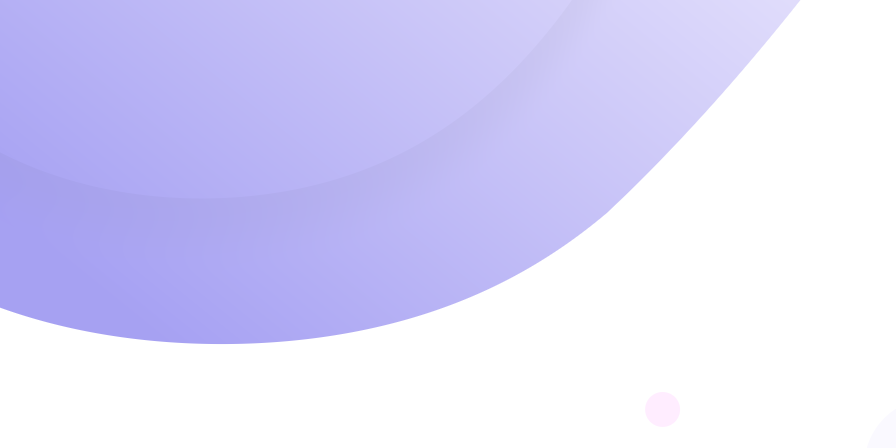
Reproduce this background procedurally as a Shadertoy shader.

```glsl
// Antialiased coverage of the region where d is positive
float cover(float d) {
    return clamp(d / max(length(vec2(dFdx(d), dFdy(d))), 1e-5) + 0.5, 0.0, 1.0);
}

float disc(vec2 p, vec2 center, float radius) {
    return cover(radius - length(p - center));
}

// Height of the large wave: a rounded bowl, then a steeper flank
float outerEdge(float x) {
    float d = x - 0.495;
    float d2 = d * d;
    float bowl = 0.232 + 0.30 * d2 + 0.13 * d2 * d2;
    float e = x - 1.354;
    float flank = 0.524 + 0.94 * e + 0.37 * e * e;
    return e < 0.0 ? bowl : flank;
}

// Height of the smaller overlapping wave
float innerEdge(float x) {
    float d = x - 0.45;
    float d2 = d * d;
    return 0.557 + 0.45 * d2 + 0.29 * d2 * d2;
}

void mainImage(out vec4 fragColor, in vec2 fragCoord) {
    vec2 p = fragCoord / iResolution.y;
    p.x += 2.0 - iResolution.x / iResolution.y;

    // Diagonal lavender gradient
    vec3 violet = vec3(0.65, 0.63, 0.95);
    vec3 paleLilac = vec3(0.88, 0.865, 0.985);
    float blend = clamp(0.42 * p.x + 0.52 * p.y - 0.27, 0.0, 1.0);
    vec3 lavender = mix(violet, paleLilac, blend);

    // Soft shadow beneath the inner wave
    float innerDepth = p.y - innerEdge(p.x);
    float shadow = 0.027 * (1.0 - smoothstep(0.0, 0.17, -innerDepth));
    vec3 wave = lavender * (1.0 - shadow * (1.0 - cover(innerDepth)));

    // White ground with pale discs, then the wave
    vec3 color = vec3(1.0);
    color = mix(color, vec3(1.0, 0.93, 1.0), disc(p, vec2(1.479, 0.086), 0.039));
    color = mix(color, vec3(0.98, 0.975, 1.0), disc(p, vec2(2.083, -0.042), 0.154));
    color = mix(color, wave, cover(p.y - outerEdge(p.x)));

    fragColor = vec4(color, 1.0);
}
```
